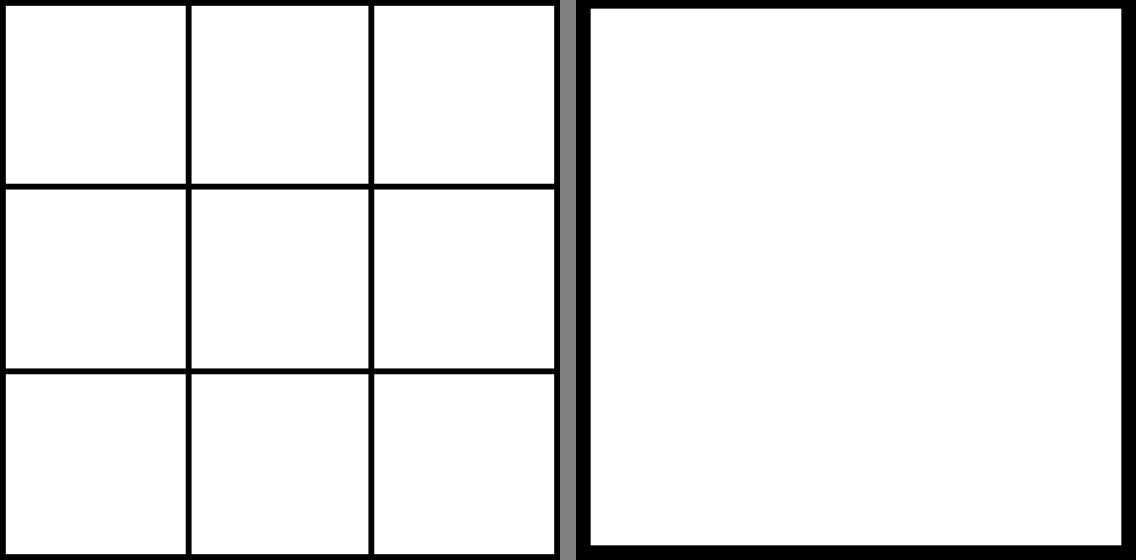
Left, the full canvas; right, a detail of the centre.
Write a WebGL 1 fragment shader that draws this pattern.

```glsl
precision highp float;
// Three by three white squares ruled by black lines, with slightly uneven inner lines.

#define CELLS 3
#define LINE_WIDTH 0.0104
#define INNER_SHIFT 0.0018
#define LINE_COLOR vec3(0.0)
#define CELL_COLOR vec3(1.0)

uniform vec2 u_resolution;

// Signed distance to the nearest ruled line, per axis
vec2 lineDistance(vec2 p) {
  vec2 nearest = vec2(1.0);
  float pitch = (1.0 - LINE_WIDTH) / float(CELLS);
  for (int i = 0; i <= CELLS; i++) {
    vec2 center = vec2(0.5 * LINE_WIDTH + float(i) * pitch);
    // Inner lines: columns squeeze the middle, rows all move up
    if (i > 0 && i < CELLS) {
      float side = 2 * i < CELLS ? 1.0 : -1.0;
      center += INNER_SHIFT * vec2(side, 1.0);
    }
    nearest = min(nearest, abs(p - center) - 0.5 * LINE_WIDTH);
  }
  return nearest;
}

void main() {
  vec2 uv = gl_FragCoord.xy / u_resolution;
  // Linear coverage over one pixel smooths the edges
  vec2 open = clamp(0.5 + lineDistance(uv) * u_resolution, 0.0, 1.0);
  gl_FragColor = vec4(mix(LINE_COLOR, CELL_COLOR, open.x * open.y), 1.0);
}
```
